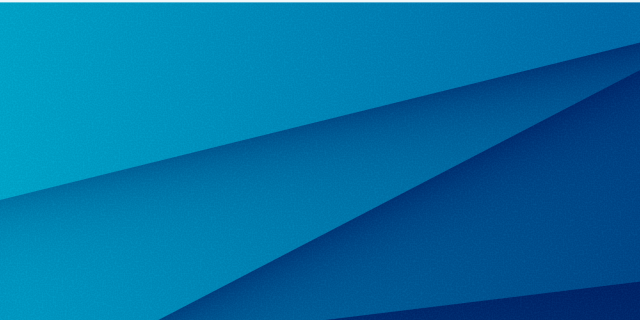
Write a Shadertoy shader that draws this background.

```glsl
// Overlapping blue paper sheets with slanted edges, soft shadows and fine grain.

// Lit colours of each sheet, from left to right
const vec3 TOP_LEFT = vec3(0.0, 0.640, 0.780);
const vec3 TOP_RIGHT = vec3(0.0, 0.415, 0.655);
const vec3 MIDDLE_LEFT = vec3(0.0, 0.600, 0.760);
const vec3 MIDDLE_RIGHT = vec3(0.0, 0.370, 0.610);
const vec3 LOWER_LEFT = vec3(0.0, 0.490, 0.690);
const vec3 LOWER_RIGHT = vec3(0.0, 0.275, 0.530);
const vec3 CORNER_LEFT = vec3(0.0, 0.300, 0.550);
const vec3 CORNER_RIGHT = vec3(0.0, 0.165, 0.430);
const vec3 SHADOW = vec3(0.0, 0.110, 0.380);
const vec3 STRIP = vec3(0.94, 0.97, 0.98);

// Lengths are fractions of the canvas height
const float SHADOW_WIDTH = 0.115;
const float STRIP_HEIGHT = 0.0075;
const float GRAIN_CELLS = 180.0;
const float GRAIN_STRENGTH = 0.045;

vec2 hash2(vec2 cell) {
    vec3 q = fract(cell.xyx * vec3(0.1031, 0.1030, 0.0973));
    q += dot(q, q.yzx + 33.33);
    return fract((q.xx + q.yz) * q.zy);
}

// Distance to the nearest scattered point
float cellular(vec2 p) {
    vec2 cell = floor(p), local = fract(p);
    float nearest = 2.0;
    for (int y = -1; y <= 1; y++) {
        for (int x = -1; x <= 1; x++) {
            vec2 offset = vec2(x, y);
            nearest = min(nearest, length(offset + hash2(cell + offset) - local));
        }
    }
    return nearest;
}

// Signed distance to the line through a and b, positive below it
float below(vec2 p, vec2 a, vec2 b) {
    vec2 along = normalize(b - a);
    return dot(p - a, vec2(along.y, -along.x));
}

// Lays a sheet under an edge, darkened by the sheet above
vec3 addSheet(vec3 under, vec3 lit, float depth, float shade, float pixel) {
    float shadow = shade * exp(-max(depth, 0.0) / SHADOW_WIDTH);
    vec3 sheet = mix(lit, SHADOW, shadow);
    return mix(under, sheet, smoothstep(-0.7 * pixel, 0.7 * pixel, depth));
}

void mainImage(out vec4 fragColor, in vec2 fragCoord) {
    float pixel = 1.0 / iResolution.y;
    vec2 p = fragCoord * pixel;
    float across = fragCoord.x / iResolution.x;
    float tone = clamp(across + 0.08 * (p.y - 0.5), 0.0, 1.0);

    // Sheets from top to bottom
    float middle = below(p, vec2(0.0, 0.375), vec2(2.0, 0.867));
    float lower = below(p, vec2(0.495, 0.0), vec2(2.0, 0.781));
    float corner = below(p, vec2(1.016, 0.0), vec2(2.0, 0.120));
    vec3 color = mix(TOP_LEFT, TOP_RIGHT, tone);
    color = addSheet(color, mix(MIDDLE_LEFT, MIDDLE_RIGHT, tone),
                     middle, mix(0.32, 0.68, across), pixel);
    color = addSheet(color, mix(LOWER_LEFT, LOWER_RIGHT, tone),
                     lower, mix(0.50, 0.72, across), pixel);
    color = addSheet(color, mix(CORNER_LEFT, CORNER_RIGHT, tone),
                     corner, 0.55, pixel);

    // Paper grain
    float grain = cellular(p * GRAIN_CELLS) - 0.45;
    color += GRAIN_STRENGTH * grain * vec3(0.3, 1.0, 1.0);

    // Pale strip along the top
    float stripEdge = 1.0 - STRIP_HEIGHT;
    color = mix(color, STRIP, smoothstep(stripEdge - 0.7 * pixel, stripEdge + 0.7 * pixel, p.y));

    fragColor = vec4(clamp(color, 0.0, 1.0), 1.0);
}
```
